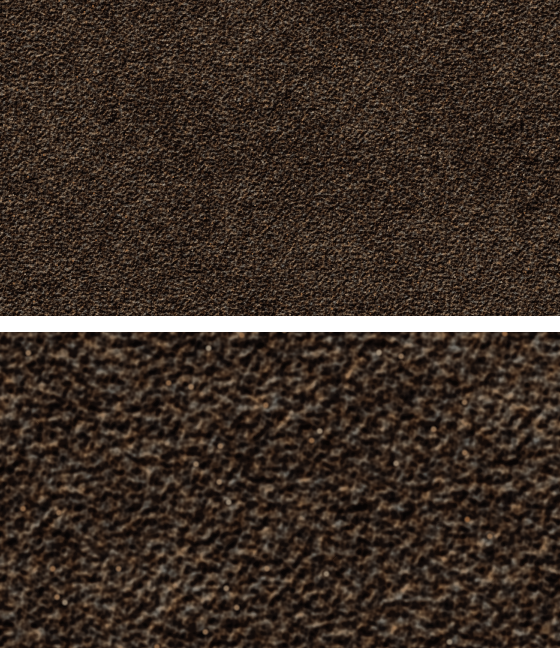
Top, the full canvas; bottom, a detail of the centre.
Write a Shadertoy shader that draws this texture.

```glsl
// Dark, fine-grained garden soil with scattered crumbs and tiny mineral glints.

#define GRAIN_FREQ   105.0   // grains per canvas height
#define GRAIN_STEP   0.0042  // offset towards the light for relief
#define CONTRAST     4.15    // relief to tone scale
#define PATCH_AMOUNT 0.75    // broad light and dark drifts
#define CLOD_AMOUNT  0.85    // strength of the larger crumbs
#define WARMTH       0.22    // hue drift between grains
#define GLINT_FREQ   95.0    // glint cells per canvas height
#define GLINT_SHARE  0.018   // share of cells holding a glint
#define LIGHT_DIR    vec2(-0.35, 0.94)

const mat2 TURN = mat2(0.8, 0.6, -0.6, 0.8);

// Soil tones from crevice to lit crest, and where each sits on the tone scale
const vec3 TONES[6] = vec3[6](
    vec3(0.08, 0.05, 0.04), vec3(0.16, 0.11, 0.08), vec3(0.23, 0.17, 0.13),
    vec3(0.30, 0.24, 0.19), vec3(0.36, 0.30, 0.24), vec3(0.45, 0.38, 0.31));
const float STOPS[6] = float[6](-1.25, -0.41, 0.25, 0.86, 1.4, 1.96);

vec2 hash2(vec2 p) {
    vec3 q = fract(p.xyx * vec3(0.1031, 0.1030, 0.0973));
    q += dot(q, q.yzx + 33.33);
    return fract((q.xx + q.yz) * q.zy);
}

float cornerSlope(vec2 cell, vec2 f, vec2 corner) {
    float a = 6.2832 * hash2(cell + corner).x;
    return dot(vec2(cos(a), sin(a)), f - corner);
}

float gradientNoise(vec2 p) {
    vec2 i = floor(p), f = fract(p);
    vec2 u = f * f * f * (f * (f * 6.0 - 15.0) + 10.0);
    float low  = mix(cornerSlope(i, f, vec2(0, 0)), cornerSlope(i, f, vec2(1, 0)), u.x);
    float high = mix(cornerSlope(i, f, vec2(0, 1)), cornerSlope(i, f, vec2(1, 1)), u.x);
    return mix(low, high, u.y);
}

// Height of the loose grains: main size, clumps and fine dust
float grainHeight(vec2 p) {
    vec2 q = p * GRAIN_FREQ;
    return gradientNoise(q + 17.0)
         + 0.55 * gradientNoise(TURN * q * 0.49 + 71.0)
         + 0.45 * gradientNoise(TURN * TURN * q * 1.97 + 139.0);
}

// Rounded crumbs, lit on top with a soft shadow below
float clodShade(vec2 p, float freq, float chance) {
    vec2 q = p * freq, cell = floor(q);
    vec2 wobble = 0.06 * vec2(gradientNoise(q * 5.0), gradientNoise(q * 5.0 + 40.0));
    float shade = 0.0;
    for (int y = -1; y <= 1; y++)
    for (int x = -1; x <= 1; x++) {
        vec2 id = cell + vec2(x, y);
        vec2 pick = hash2(id + freq * 3.0);
        float radius = mix(0.12, 0.3, pick.y * pick.y);
        vec2 centre = id + 0.2 + 0.6 * hash2(id + 211.0);
        vec2 d = (q + wobble - centre) / radius;
        float dome = smoothstep(1.15, 0.7, length(d));
        float shadow = smoothstep(1.5, 0.5, length(d + 0.7 * LIGHT_DIR)) * (1.0 - dome);
        float lit = dome * (0.35 + 0.9 * dot(d, LIGHT_DIR)) - 1.1 * shadow;
        shade += step(pick.x, chance) * lit;
    }
    return shade;
}

vec3 soilTone(float level) {
    vec3 colour = TONES[0] * mix(0.35, 1.0, smoothstep(-2.8, STOPS[0], level));
    for (int k = 1; k < 6; k++) {
        float t = clamp((level - STOPS[k - 1]) / (STOPS[k] - STOPS[k - 1]), 0.0, 1.0);
        colour = mix(colour, TONES[k], t);
    }
    return colour * (1.0 + 0.25 * max(level - STOPS[5], 0.0));
}

// Sparse bright specks; x is coverage, y picks the mineral colour
vec2 glint(vec2 p) {
    vec2 q = TURN * p * GLINT_FREQ, id = floor(q);
    vec2 pick = hash2(id + 503.0);
    vec2 centre = 0.35 + 0.3 * hash2(id + 307.0);
    float spot = smoothstep(0.42, 0.12, length(fract(q) - centre));
    return vec2(spot * step(pick.x, GLINT_SHARE), pick.y);
}

void mainImage(out vec4 fragColor, in vec2 fragCoord) {
    vec2 p = fragCoord / iResolution.y;
    float centreX = 0.45 * iResolution.x / iResolution.y;

    // Relief of the grains
    float relief = grainHeight(p) - 0.5 * grainHeight(p + GRAIN_STEP * LIGHT_DIR);
    float level = CONTRAST * relief;

    // Broad drifts, and crumbs that gather towards the sides
    level += PATCH_AMOUNT * (0.6 * gradientNoise(p * 3.0 + 9.0) + gradientNoise(p * 16.0 + 29.0));
    float sides = smoothstep(0.2, 0.9, abs(p.x - centreX) + 0.4 * gradientNoise(p * 4.0 + 5.0));
    float clods = clodShade(p, 15.0, mix(0.04, 0.3, sides))
                + 0.8 * clodShade(p + 3.0, 31.0, mix(0.08, 0.45, sides));
    level += CLOD_AMOUNT * clods;

    // Tone, hue drift and glints
    vec3 colour = soilTone(level);
    float hue = gradientNoise(TURN * p * 70.0 + 61.0);
    colour *= 1.0 + WARMTH * hue * vec3(1.0, 0.0, -1.2);
    vec2 speck = glint(p);
    vec3 mineral = mix(vec3(0.62, 0.40, 0.22), vec3(0.70, 0.64, 0.55), speck.y);
    colour = mix(colour, mineral, 0.8 * speck.x);

    fragColor = vec4(colour, 1.0);
}
```
